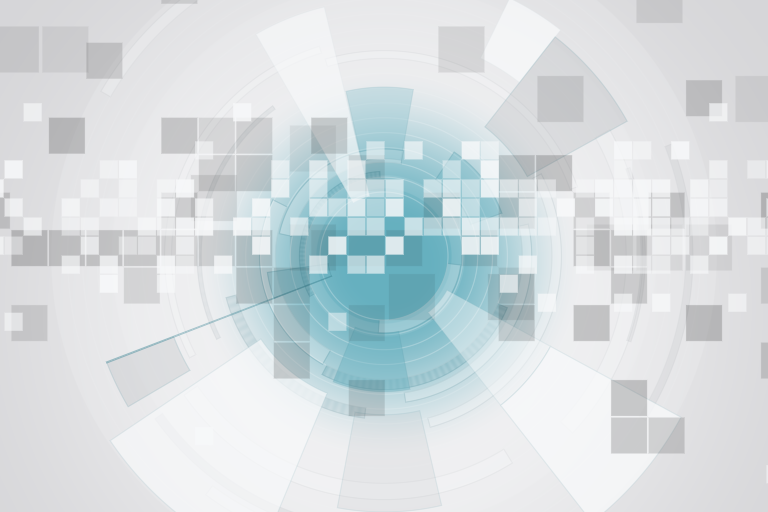
A Shadertoy shader for this background:

```glsl
// Pale technical backdrop: teal radial core, ring segments and scattered square tiles.

const float TAU = 6.2831853;
const vec3 WHITE = vec3(0.97, 0.975, 0.98);
const vec3 SILVER = vec3(0.925, 0.925, 0.932);
const vec3 GREY = vec3(0.84, 0.84, 0.85);
const vec3 TEAL = vec3(0.40, 0.69, 0.75);
const vec3 DEEP = vec3(0.25, 0.53, 0.59);
const vec3 SLATE = vec3(0.57, 0.59, 0.61);

float hash(vec2 p) {
    vec3 q = fract(vec3(p.xyx) * 0.1031);
    q += dot(q, q.yzx + 33.33);
    return fract((q.x + q.y) * q.z);
}

// Coverage of a shape and of its outline, from a signed distance
float fill(float d, float aa) { return 1.0 - smoothstep(-aa, aa, d); }
float stroke(float d, float aa) { return 1.0 - smoothstep(0.0, 1.5 * aa, abs(d)); }

// Signed distance to a ring segment; angles in degrees, x = start, y = end
float sector(vec2 p, vec2 angles, vec2 radii) {
    vec2 a = radians(angles);
    float r = length(p);
    float turn = atan(p.y, p.x) - 0.5 * (a.x + a.y);
    turn = abs(mod(turn + 0.5 * TAU, TAU) - 0.5 * TAU);
    float side = (turn - 0.5 * (a.y - a.x)) * r;
    return max(side, max(radii.x - r, r - radii.y));
}

// Tinted segment with a faint outline
vec3 panel(vec3 base, vec2 p, vec2 angles, vec2 radii, vec4 tint, float edge, float aa) {
    float d = sector(p, angles, radii);
    vec3 c = mix(base, tint.rgb, tint.a * fill(d, aa));
    return mix(c, mix(c, DEEP, 0.5), edge * stroke(d, aa));
}

// Random tiles on a grid; band = (centre height, spread, density)
float tiles(vec2 p, vec2 origin, float pitch, float gap, vec3 band, float seed, float aa) {
    vec2 g = (p - origin) / pitch;
    vec2 id = floor(g);
    vec2 c = abs(fract(g) - 0.5);
    float d = (max(c.x, c.y) - 0.5 + gap) * pitch;
    float y = (origin.y + (id.y + 0.5) * pitch - band.x) / band.y;
    float on = step(hash(id + seed), band.z * exp(-y * y));
    return fill(d, aa) * on * mix(0.5, 1.0, hash(id + seed + 17.0));
}

// Broken rings with fine tick marks
vec3 ringArcs(vec3 c, vec2 p, float aa) {
    float r = length(p), turn = atan(p.y, p.x);
    for (int i = 0; i < 18; i++) {
        float k = float(i);
        float start = 360.0 * hash(vec2(k, 3.0));
        float span = 30.0 + 100.0 * hash(vec2(k, 7.0));
        float inner = 0.125 + 0.029 * k;
        float width = 0.008 + 0.032 * hash(vec2(k, 11.0));
        float d = sector(p, vec2(start, start + span), vec2(inner, inner + width));
        float core = 1.0 - smoothstep(0.2, 0.4, inner);
        float pale = step(0.4, hash(vec2(k, 19.0)));
        vec3 tint = mix(mix(SLATE, DEEP, core), WHITE, pale);
        c = mix(c, tint, mix(0.10, 0.24, pale) * fill(d, aa));
        c = mix(c, mix(SLATE, DEEP, core), (0.09 + 0.16 * core) * stroke(d, aa));
        float ticks = 0.5 + 0.5 * cos(turn * 120.0);
        c = mix(c, DEEP, 0.13 * core * ticks * fill(d, aa) * (1.0 - pale));
        c = mix(c, WHITE, (0.08 + 0.18 * core) * stroke(r - inner, aa));
    }
    return c;
}

void mainImage(out vec4 fragColor, in vec2 fragCoord) {
    vec2 p = (fragCoord - 0.5 * iResolution.xy) / iResolution.y;
    float aa = 0.8 / iResolution.y;
    float r = length(p);

    // Silver field, pale disc and teal glow
    vec3 c = mix(SILVER, GREY, smoothstep(0.3, 0.95, length(p - vec2(0.0, -0.1))));
    c = mix(c, WHITE, 0.16 * fill(r - 0.65, aa) + 0.10 * fill(r - 0.53, aa));
    float glow = 1.0 - smoothstep(0.07, 0.385, length(p - vec2(0.01, -0.015)));
    c = mix(c, TEAL, glow);
    c = mix(c, WHITE, 0.10 * fill(abs(r - 0.145) - 0.013, aa));
    c = ringArcs(c, p, aa);

    // Large pale and grey panels
    c = panel(c, p, vec2(103.5, 120.0), vec2(0.12, 0.50), vec4(WHITE, 0.62), 0.05, aa);
    c = panel(c, p, vec2(52.0, 64.0), vec2(0.43, 0.56), vec4(WHITE, 0.75), 0.05, aa);
    c = panel(c, p, vec2(29.0, 52.0), vec2(0.32, 0.543), vec4(SLATE, 0.20), 0.28, aa);
    c = panel(c, p, vec2(214.0, 247.5), vec2(0.29, 0.645), vec4(WHITE, 0.68), 0.20, aa);
    c = panel(c, p, vec2(-52.0, -28.5), vec2(0.14, 0.37), vec4(WHITE, 0.42), 0.15, aa);
    c = panel(c, p, vec2(-52.0, -28.5), vec2(0.37, 0.66), vec4(WHITE, 0.78), 0.20, aa);
    c = panel(c, p, vec2(201.0, 210.5), vec2(0.44, 0.58), vec4(SLATE, 0.18), 0.30, aa);
    c = panel(c, p, vec2(259.5, 283.0), vec2(0.31, 0.50), vec4(SLATE, 0.10), 0.20, aa);

    // Teal panels around the core
    c = panel(c, p, vec2(80.0, 103.0), vec2(0.19, 0.33), vec4(TEAL, 0.25), 0.22, aa);
    c = panel(c, p, vec2(20.0, 56.0), vec2(0.18, 0.245), vec4(TEAL, 0.35), 0.45, aa);
    c = panel(c, p, vec2(248.0, 281.0), vec2(0.15, 0.265), vec4(TEAL, 0.42), 0.25, aa);
    c = panel(c, p, vec2(188.0, 201.0), vec2(0.11, 0.23), vec4(TEAL, 0.28), 0.50, aa);
    float spoke = sector(p, vec2(200.9, 201.1), vec2(0.11, 0.58));
    c = mix(c, DEEP, 0.40 * stroke(spoke, aa));

    // Grey tiles in two sizes, then bright tiles along the middle
    float broad = tiles(p, vec2(-0.574, 0.355), 0.0967, 0.035, vec3(0.18, 0.32, 0.20), 5.0, aa);
    float medium = tiles(p, vec2(-0.0703, 0.418), 0.0732, 0.02, vec3(0.01, 0.22, 0.38), 41.0, aa);
    c *= 1.0 - 0.10 * broad;
    c *= 1.0 - 0.19 * medium * mix(0.6, 1.0, smoothstep(0.1, 0.35, r));
    float bright = tiles(p, vec2(-0.0352, 0.1133), 0.0372, 0.025, vec3(0.08, 0.10, 0.70), 73.0, aa);
    c = mix(c, WHITE, 0.88 * bright);

    fragColor = vec4(clamp(c, 0.0, 1.0), 1.0);
}
```
